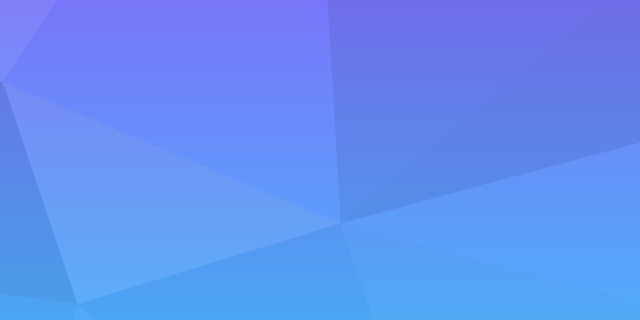
Write a WebGL 1 fragment shader that draws this background.

```glsl
precision highp float;

uniform vec2 u_resolution;

// Soft mask: 1 to the left of the line from a to b, 0 to the right
float leftOf(vec2 p, vec2 a, vec2 b, float soft) {
  vec2 dir = normalize(b - a);
  vec2 rel = p - a;
  return smoothstep(-soft, soft, dir.x * rel.y - dir.y * rel.x);
}

// Soft mask of the sector at apex, counter-clockwise from one ray to another
float wedge(vec2 p, vec2 apex, vec2 from, vec2 to, float soft) {
  return leftOf(p, apex, from, soft) * leftOf(p, to, apex, soft);
}

// shade.x blends towards white, shade.y scales the brightness
vec3 applyShade(vec3 color, vec2 shade) {
  return mix(color, vec3(1.0), shade.x) * (1.0 + shade.y);
}

// Vertical gradient from sky blue up to violet
vec3 skyGradient(float height) {
  vec3 skyBlue = vec3(0.297, 0.658, 0.963);
  vec3 violet = vec3(0.455, 0.445, 0.95);
  return mix(skyBlue, violet, height);
}

// Sum of the shades of all facets: whiteness and brightness
vec2 facetShade(vec2 p, float soft) {
  // Inner corners of the mesh
  vec2 hub = vec2(1.065, 0.302);
  vec2 west = vec2(0.008, 0.745);
  vec2 south = vec2(0.242, 0.05);

  // Ends of the edges on the border
  vec2 hubTop = vec2(1.023, 1.0);
  vec2 hubTopRight = vec2(1.895, 1.0);
  vec2 hubRight = vec2(2.0, 0.555);
  vec2 hubLowRight = vec2(2.0, 0.055);
  vec2 hubBottom = vec2(1.167, 0.0);
  vec2 westTop = vec2(0.177, 1.0);
  vec2 westLeft = vec2(0.0, 0.747);
  vec2 southLeft = vec2(0.0, 0.081);
  vec2 southBottom = vec2(0.227, 0.0);
  vec2 southRight = vec2(0.294, 0.0);

  // Fan on the right of the hub
  vec2 shade = vec2(0.025, 0.0) * wedge(p, hub, hubBottom, hubLowRight, soft);
  shade += vec2(0.018, 0.018) * wedge(p, hub, hubLowRight, hubRight, soft);
  shade += vec2(0.0, -0.05) * wedge(p, hub, hubRight, hubTopRight, soft);
  shade += vec2(0.0, -0.037) * wedge(p, hub, hubTopRight, hubTop, soft);

  // Upper left facets
  float corner = wedge(p, west, westTop, westLeft, soft);
  shade += vec2(0.075, 0.025) * corner;
  shade += vec2(0.01, 0.027) * wedge(p, hub, hubTop, west, soft) * (1.0 - corner);

  // Pale triangle and the facet below it
  shade += vec2(0.08, 0.005) * wedge(p, hub, west, south, soft) * leftOf(p, west, south, soft);
  shade += vec2(0.0, -0.01) * wedge(p, hub, south, hubBottom, soft) * leftOf(p, south, southRight, soft);

  // Fan on the left of the south corner
  shade += vec2(0.0, -0.05) * wedge(p, south, west, southLeft, soft) * (1.0 - corner);
  shade += vec2(0.0, -0.01) * wedge(p, south, southLeft, southBottom, soft);
  shade += vec2(0.03, 0.0) * wedge(p, south, southBottom, southRight, soft);
  return shade;
}

void main() {
  vec2 uv = gl_FragCoord.xy / u_resolution;
  vec2 p = uv * vec2(2.0, 1.0);
  float soft = 0.6 / u_resolution.y;
  vec3 color = applyShade(skyGradient(uv.y), facetShade(p, soft));
  gl_FragColor = vec4(color, 1.0);
}
```
